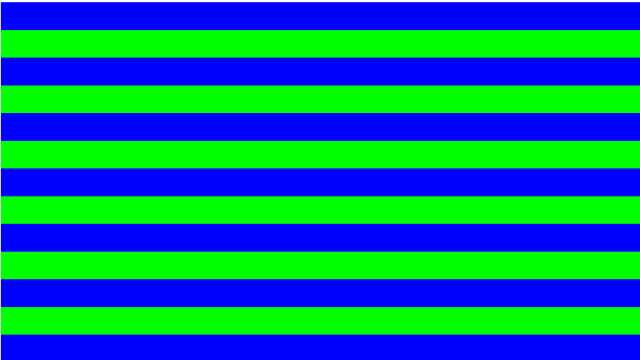
This pattern is drawn by a Shadertoy shader. Its source:

```glsl
// Horizontal blue and green stripes with a thin white margin at the top and left.

// Lengths are fractions of the canvas height, measured from the top left.
const float TOP_MARGIN  = 0.0061;
const float LEFT_MARGIN = 0.0023;
const float PERIOD      = 0.1539;  // one blue stripe plus one green stripe
const float BLUE_HEIGHT = 0.0775;

const vec3 BLUE  = vec3(0.0, 0.0, 1.0);
const vec3 GREEN = vec3(0.0, 1.0, 0.0);
const vec3 WHITE = vec3(1.0);

// Share of a pixel inside an edge at signed distance d (positive is inside).
float coverage(float d, float pixel) {
    return clamp(d / pixel + 0.5, 0.0, 1.0);
}

// Signed distance to the nearest blue stripe edge, positive within blue.
float blueStripe(float depth) {
    float fromCentre = mod(depth - 0.5 * BLUE_HEIGHT + 0.5 * PERIOD, PERIOD) - 0.5 * PERIOD;
    return 0.5 * BLUE_HEIGHT - abs(fromCentre);
}

void mainImage(out vec4 fragColor, in vec2 fragCoord) {
    float pixel = 1.0 / iResolution.y;
    float across = fragCoord.x * pixel - LEFT_MARGIN;
    float depth = 1.0 - fragCoord.y * pixel - TOP_MARGIN;

    // Alternating stripes; the first one below the margin is blue
    float stripe = depth < 0.25 * PERIOD ? 1.0 : coverage(blueStripe(depth), pixel);
    vec3 color = mix(GREEN, BLUE, stripe);

    // White margin outside the striped field
    float field = coverage(across, pixel) * coverage(depth, pixel);
    color = mix(WHITE, color, field);

    fragColor = vec4(color, 1.0);
}
```
